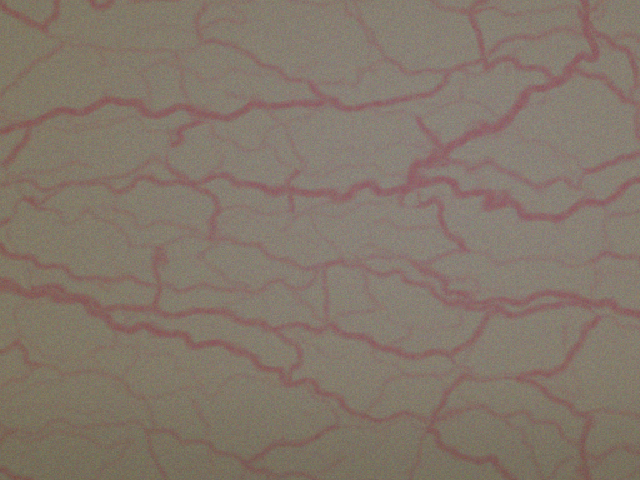
A Shadertoy shader for this texture:

```glsl
// Pink branching vessels on a dim beige tissue, softly focused and grainy.
// Winding trunks fan across the canvas; the finer net is made of stretched
// Voronoi borders with a random width each, all bent by layered sines.

#define TRUNK_WIDTH 0.0074
#define NET_WIDTH 0.0062
#define FINE_WIDTH 0.0040
#define SOFTNESS 0.0082
#define NET_SCALE vec2(3.5, 7.6)
#define FINE_SCALE vec2(5.4, 10.0)
#define GRAIN_ROWS 384.0
#define GRAIN_AMOUNT 0.066
#define TISSUE_LIGHT vec3(0.542, 0.510, 0.474)
#define TISSUE_DARK vec3(0.482, 0.446, 0.356)
#define VESSEL_TINT vec3(1.020, 0.750, 0.850)

vec3 hash3(vec2 p) {
    vec3 q = fract(p.xyx * vec3(0.1031, 0.1030, 0.0973));
    q += dot(q, q.yxz + 33.33);
    return fract((q.xxy + q.yzz) * q.zyx);
}

mat2 rotation(float a) {
    float c = cos(a), s = sin(a);
    return mat2(c, s, -s, c);
}

// Layered sines, turned at each octave, make the vessels meander
vec2 meander(vec2 p) {
    float amount = 0.018, freq = 14.0;
    mat2 turn = rotation(0.9);
    vec2 dir = p;
    for (int i = 0; i < 5; i++) {
        dir = turn * dir;
        p += amount * sin(freq * dir.yx + vec2(1.3, 4.1) * float(i + 1));
        freq *= 1.85;
        amount *= 0.62;
    }
    return p;
}

// Soft cross-section of a vessel, paler when it is thin
float vessel(float dist, float width) {
    float body = 1.0 - smoothstep(width - SOFTNESS * 0.7, width + SOFTNESS, dist);
    return body * smoothstep(-0.001, 0.007, width);
}

// Voronoi borders; the bend matrix converts distances to canvas units
float vesselNet(vec2 p, mat2 bend, vec2 scale, float width, float missing, float seed) {
    mat2 tilt = rotation(0.17);
    vec2 q = scale * (tilt * p) + seed;
    vec2 cell = floor(q), f = fract(q);
    vec2 nearCell = vec2(0.0), nearPoint = vec2(0.0);
    float best = 9.0;
    for (int y = -1; y <= 1; y++)
    for (int x = -1; x <= 1; x++) {
        vec2 o = vec2(x, y);
        vec2 r = o + 0.05 + 0.9 * hash3(cell + o).xy - f;
        float d = dot(r, r);
        if (d < best) { best = d; nearCell = o; nearPoint = r; }
    }
    float ink = 0.0;
    for (int y = -2; y <= 2; y++)
    for (int x = -2; x <= 2; x++) {
        vec2 o = nearCell + vec2(x, y);
        vec2 r = o + 0.05 + 0.9 * hash3(cell + o).xy - f;
        vec2 gap = r - nearPoint;
        if (dot(gap, gap) < 0.0001) continue;
        vec2 n = normalize(gap);
        float steep = length((scale * n) * tilt * bend);
        float dist = dot(0.5 * (r + nearPoint), n) / max(steep, 2.0);
        float chance = hash3(2.0 * cell + o + nearCell + 71.0).z;
        float size = mix(0.36, 1.0, smoothstep(missing, 1.0, chance));
        ink = max(ink, vessel(dist, width * size) * smoothstep(missing - 0.15, missing, chance));
    }
    return ink;
}

// Height of one long trunk; the trunks fan out to the right
float trunkHeight(float x, float i) {
    return 0.37 + 0.115 * i + (0.13 * i - 0.25) * x
         + 0.030 * sin(5.3 * x + 2.4 * i + 0.6)
         + 0.016 * sin(13.0 * x + 4.1 * i);
}

// Sideways position of the thick branch that drops from the upper right
float branchSide(float y) {
    return 0.85 + 0.36 * smoothstep(0.60, 0.86, y) + 0.012 * sin(23.0 * y);
}

float trunks(vec2 p, mat2 bend) {
    float ink = 0.0, e = 0.01;
    for (int k = 0; k < 4; k++) {
        float i = float(k);
        float h = trunkHeight(p.x, i);
        float slope = (trunkHeight(p.x + e, i) - h) / e;
        float dist = abs(p.y - h) / max(length(vec2(-slope, 1.0) * bend), 0.5);
        float width = TRUNK_WIDTH * (0.76 + 0.28 * sin(3.1 * p.x + 1.9 * i + 1.2));
        ink = max(ink, vessel(dist, width));
    }
    float side = branchSide(p.y);
    float lean = (branchSide(p.y + e) - side) / e;
    float dist = abs(p.x - side) / max(length(vec2(1.0, -lean) * bend), 0.5);
    return max(ink, vessel(dist, TRUNK_WIDTH * 1.2) * smoothstep(0.56, 0.59, p.y));
}

void mainImage(out vec4 fragColor, in vec2 fragCoord) {
    vec2 p = fragCoord / iResolution.y;
    vec2 bent = meander(p), e = vec2(0.001, 0.0);
    mat2 bend = mat2((meander(p + e) - bent) / e.x, (meander(p + e.yx) - bent) / e.x);

    // Vessels, from the thickest to the faintest
    float ragged = 0.92 + 0.18 * sin(151.0 * p.x + 67.0 * p.y) * sin(133.0 * p.y - 59.0 * p.x);
    float ink = trunks(bent, bend);
    ink = max(ink, 0.92 * vesselNet(bent, bend, NET_SCALE, NET_WIDTH, 0.02, 5.0));
    ink = max(ink, 0.6 * vesselNet(bent + 0.013, bend, FINE_SCALE, FINE_WIDTH, 0.42, 23.0));
    ink = clamp(ink * ragged, 0.0, 1.0);

    // Uneven lamp light, brightest right of the centre
    vec2 away = (p - vec2(0.90, 0.64)) * vec2(0.85, 1.15);
    vec3 color = mix(TISSUE_DARK, TISSUE_LIGHT, exp(-1.8 * dot(away, away)));
    color *= 1.0 - 0.07 * smoothstep(0.25, 0.0, p.y);
    color *= mix(vec3(1.0), VESSEL_TINT, ink);

    // Coloured sensor grain
    color += GRAIN_AMOUNT * (hash3(floor(p * GRAIN_ROWS) + 11.0) - 0.5);
    fragColor = vec4(color, 1.0);
}
```
